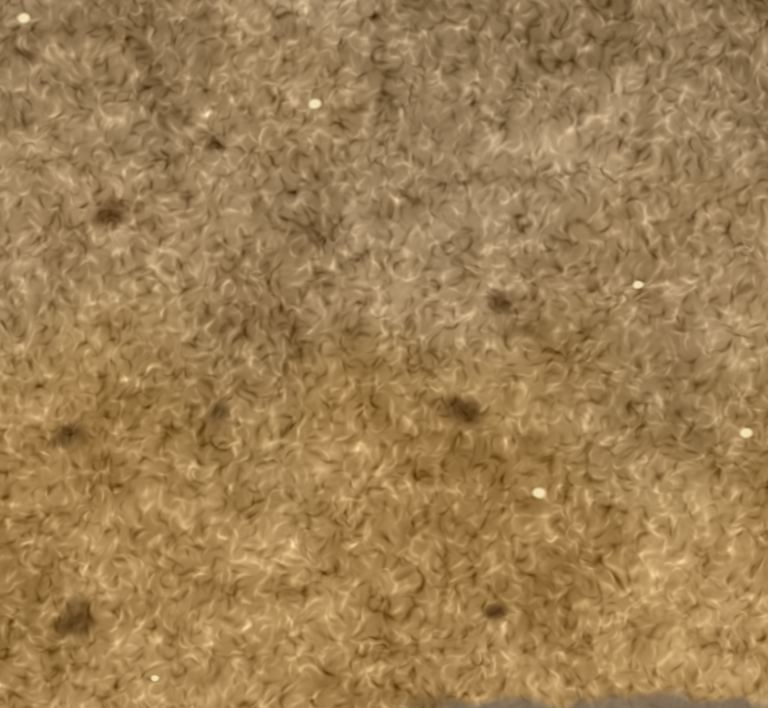
Write a Shadertoy shader that draws this texture.

```glsl
const vec3 COOL_BROWN = vec3(0.585, 0.485, 0.350);
const vec3 WARM_TAN   = vec3(0.665, 0.525, 0.320);
const vec3 TONE_RANGE = vec3(0.290, 0.285, 0.270);
const vec3 SPOT_BROWN = vec3(0.300, 0.200, 0.080);
const vec3 GLINT_CREAM = vec3(0.980, 0.930, 0.740);
const vec3 EDGE_GREY  = vec3(0.430, 0.390, 0.350);

float hash(vec2 p, float salt) {
    vec3 q = fract(vec3(p.xyx + salt * 17.3) * vec3(0.1031, 0.1030, 0.0973));
    q += dot(q, q.yzx + 33.33);
    return fract((q.x + q.y) * q.z);
}

float valueNoise(vec2 p, float salt) {
    vec2 cell = floor(p), f = fract(p);
    f = f * f * (3.0 - 2.0 * f);
    float low = mix(hash(cell, salt), hash(cell + vec2(1, 0), salt), f.x);
    float high = mix(hash(cell + vec2(0, 1), salt), hash(cell + vec2(1, 1), salt), f.x);
    return mix(low, high, f.y);
}

// Layered noise, centred on zero
float fbm(vec2 p, float salt) {
    float sum = 0.0, weight = 0.5;
    for (int i = 0; i < 4; i++) {
        sum += weight * (valueNoise(p, salt + float(i)) - 0.5);
        p = mat2(1.6, 1.2, -1.2, 1.6) * p + 7.1;
        weight *= 0.5;
    }
    return sum;
}

// Short curved strokes, lighter or darker than the ground
float fibres(vec2 p, float lean, float salt) {
    vec2 home = floor(p);
    float sum = 0.0;
    for (int y = -1; y <= 1; y++)
    for (int x = -1; x <= 1; x++) {
        vec2 cell = home + vec2(x, y);
        vec2 centre = cell + 0.1 + 0.8 * vec2(hash(cell, salt), hash(cell, salt + 1.0));
        float angle = lean + 2.6 * (hash(cell, salt + 2.0) - 0.5);
        float bend = 1.6 * (hash(cell, salt + 3.0) - 0.5);
        float shade = 2.0 * hash(cell, salt + 4.0) - 1.0;
        vec2 axis = vec2(cos(angle), sin(angle));
        vec2 d = p - centre;
        float along = dot(d, axis);
        float across = dot(d, vec2(-axis.y, axis.x)) + bend * along * along;
        sum += shade * exp(-3.2 * along * along - 26.0 * across * across);
    }
    return sum;
}

// Sparse blobs; softness is the blurred share of the radius
float blobs(vec2 p, float cells, float chance, vec2 radii, float softness, float salt) {
    vec2 home = floor(p * cells);
    float cover = 0.0;
    for (int y = -1; y <= 1; y++)
    for (int x = -1; x <= 1; x++) {
        vec2 cell = home + vec2(x, y);
        vec2 centre = (cell + vec2(hash(cell, salt), hash(cell, salt + 1.0))) / cells;
        float radius = mix(radii.x, radii.y, hash(cell, salt + 2.0));
        float present = step(hash(cell, salt + 3.0), chance);
        float dist = length((p - centre) * vec2(0.85, 1.1));
        cover = max(cover, present * (1.0 - smoothstep(radius * (1.0 - softness), radius, dist)));
    }
    return cover;
}

void mainImage(out vec4 fragColor, in vec2 fragCoord) {
    vec2 uv = fragCoord / iResolution.y;

    // Broad stain: greyer above and left, warmer below and right
    float stain = fbm(uv * 3.0, 1.0);
    float warmth = 1.0 - smoothstep(0.05, 0.85, uv.y - 0.2 * uv.x + 0.9 * stain);
    float patches = fbm(uv * 5.0, 11.0);
    float mottle = fbm(uv * 24.0, 21.0);

    // Matted fibres at three sizes, swirled by a gentle warp
    vec2 warp = vec2(fbm(uv * 18.0, 31.0), fbm(uv * 18.0, 41.0));
    vec2 swirled = uv + 0.02 * warp;
    float lean = 1.1 + 3.0 * fbm(uv * 9.0, 51.0);
    float mat = 0.0;
    for (int i = 0; i < 3; i++) {
        float layer = float(i);
        mat += fibres(swirled * (44.0 + 13.0 * layer) + 9.7 * layer, lean, 61.0 + 6.0 * layer);
    }

    float tone = 0.48 * mat + 0.75 * patches + 0.7 * mottle;
    vec3 colour = mix(COOL_BROWN, WARM_TAN, warmth) + tone * TONE_RANGE;

    // Fuzzy dark spots and a few bright specks
    vec2 ragged = uv + 0.035 * warp;
    float spots = blobs(ragged, 4.0, 0.5, vec2(0.016, 0.036), 0.85, 91.0);
    colour = mix(colour, SPOT_BROWN + 0.5 * tone * TONE_RANGE, 0.75 * spots);
    float glints = blobs(uv + 0.01 * warp, 4.0, 0.14, vec2(0.006, 0.011), 0.6, 101.0);
    colour = mix(colour, GLINT_CREAM, 0.9 * glints);

    // Worn grey rim along the bottom
    float rim = 1.0 - smoothstep(0.0, 0.022, uv.y + 0.05 * mottle);
    rim *= smoothstep(0.45, 0.6, uv.x + 0.3 * patches);
    colour = mix(colour, EDGE_GREY, 0.7 * rim);

    fragColor = vec4(clamp(colour, 0.0, 1.0), 1.0);
}
```
